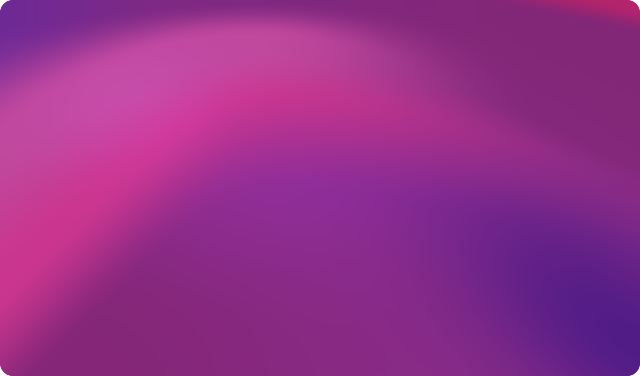
This background is drawn by a WebGL 2 fragment shader. Its source:

```glsl
#version 300 es
precision highp float;

uniform vec2 u_resolution;
out vec4 outColor;

// Soft elliptical falloff, 1 at the centre
float glow(vec2 offset, vec2 radius) {
  vec2 q = offset / radius;
  return exp(-dot(q, q));
}

float roundedBox(vec2 p, vec2 halfSize, float radius) {
  vec2 q = abs(p) - halfSize + radius;
  return length(max(q, 0.0)) + min(max(q.x, q.y), 0.0) - radius;
}

// Dark region above the arch
vec3 upperColor(float x, float depth) {
  vec3 c = mix(vec3(0.43, 0.16, 0.59), vec3(0.50, 0.16, 0.51), smoothstep(-0.05, 0.32, x));
  c = mix(c, vec3(0.51, 0.15, 0.47), smoothstep(0.3, 0.85, x));
  float corner = smoothstep(-0.035, 0.035, (x - 0.84) * 0.36 - depth);
  return mix(c, vec3(0.70, 0.14, 0.42), corner);
}

// Purple region below the arch, with violet and indigo glows
vec3 lowerColor(float x, float depth, float aspect) {
  vec3 c = mix(vec3(0.52, 0.15, 0.47), vec3(0.54, 0.17, 0.53), smoothstep(0.15, 0.75, x));
  c = mix(c, vec3(0.57, 0.18, 0.60), glow(vec2(x - 0.48, depth - 0.46), vec2(0.34, 0.26)));
  vec2 d = vec2((x - 0.98) * aspect, depth - 0.9);
  vec2 axis = vec2(0.78, 0.63);
  vec2 rotated = vec2(dot(d, axis), dot(d, vec2(-axis.y, axis.x)));
  return mix(c, vec3(0.32, 0.11, 0.53), glow(rotated, vec2(0.55, 0.24)));
}

// Arch colours: pale orchid outside, hot pink inside, fading to the right
vec3 archColor(float x, float depth, float across) {
  vec3 orchid = mix(vec3(0.75, 0.28, 0.61), vec3(0.52, 0.16, 0.49), smoothstep(0.4, 0.86, x));
  vec3 pink = mix(vec3(0.79, 0.21, 0.56), vec3(0.55, 0.17, 0.52), smoothstep(0.4, 1.0, x));
  vec3 c = mix(orchid, pink, smoothstep(0.25, 0.72, across));
  return c + vec3(0.03, 0.02, 0.06) * glow(vec2(x - 0.22, depth - 0.29), vec2(0.15, 0.18));
}

void main() {
  vec2 uv = gl_FragCoord.xy / u_resolution;
  float aspect = u_resolution.x / u_resolution.y;
  float x = uv.x;
  float depth = 1.0 - uv.y;

  // Parabolic outer edge and hyperbolic inner edge of the arch
  float bend = (x - 0.4) * (x - 0.4);
  float outerEdge = 0.05 + bend;
  float innerEdge = 0.264 - 0.72 * (x - 0.36) + 1.13 * length(vec2(x - 0.36, 0.12));
  float across = (depth - outerEdge) / (innerEdge - outerEdge);

  // Blend the three regions, softer away from the crest
  float outerSoft = 0.045 + 0.6 * bend;
  float innerSoft = 0.13 + 0.05 * (1.0 - x);
  vec3 color = mix(upperColor(x, depth), archColor(x, depth, across),
                   smoothstep(-outerSoft, outerSoft, depth - outerEdge));
  color = mix(color, lowerColor(x, depth, aspect),
              smoothstep(-innerSoft, innerSoft, depth - innerEdge));

  // Rounded white corners
  vec2 centered = (uv - 0.5) * vec2(aspect, 1.0);
  float card = roundedBox(centered, vec2(aspect, 1.0) * 0.5, 0.034);
  float pixel = 1.0 / u_resolution.y;
  color = mix(color, vec3(1.0), smoothstep(-0.5 * pixel, 0.5 * pixel, card));

  outColor = vec4(color, 1.0);
}
```
